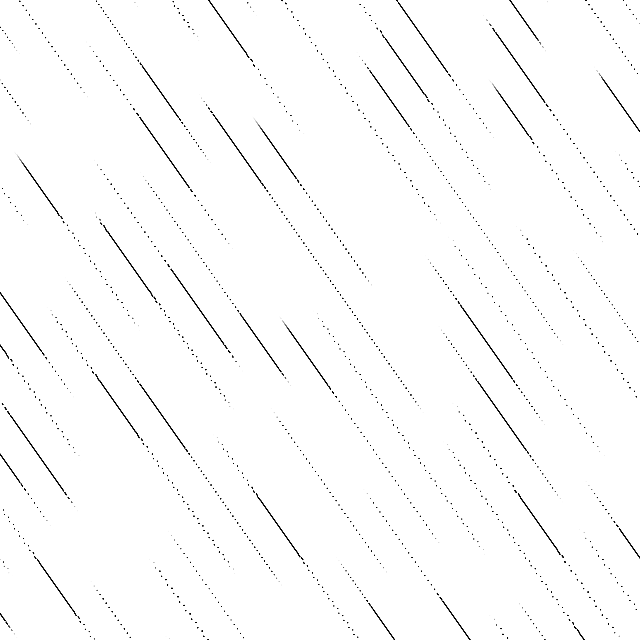
A Shadertoy shader for this texture:

```glsl
// Thin black streaks falling steeply to the right on white paper.
// Evenly spaced lanes are cut into random streaks; each is a row of dots
// that stretch and fuse into a solid stroke around a random core.

const vec3 PAPER = vec3(1.0);
const vec3 INK = vec3(0.01);
const vec2 FALL_DIRECTION = vec2(0.576, -0.8174);
const float LANE_SPACING = 0.0481;
const float STREAK_PERIOD = 0.62;

float hash(vec2 cell, float seed) {
    vec3 q = fract(vec3(cell, seed) * vec3(0.1031, 0.1137, 0.0973));
    q += dot(q, q.yzx + 33.33);
    return fract((q.x + q.y) * q.z);
}

// Distance to a row of capsules along x; fusion 0 gives dots, 1 a line.
float dashRow(vec2 p, float spacing, float radius, float fusion, float zigzag) {
    float index = floor(p.x / spacing);
    float along = abs(p.x - (index + 0.5) * spacing);
    float side = mod(index, 2.0) * 2.0 - 1.0;
    float across = p.y - side * zigzag * (1.0 - fusion);
    float halfLength = 0.5 * spacing * fusion;
    return length(vec2(max(along - halfLength, 0.0), across)) - radius;
}

// Ink coverage of one streak; p.x runs along its cell, p.y across the lane.
float streak(vec2 p, vec2 cell, float pixel) {
    float len = STREAK_PERIOD * mix(0.5, 1.0, hash(cell, 1.0));
    float start = (STREAK_PERIOD - len) * hash(cell, 2.0);
    float x = p.x - start;

    // Faint ends
    float fade = smoothstep(0.0, 0.035, x) * smoothstep(0.0, 0.035, len - x);

    // Solid core, missing from some streaks
    float center = len * mix(0.15, 0.85, hash(cell, 3.0));
    float hasCore = step(hash(cell, 4.0), 0.8);
    float reach = mix(0.07, 0.11, hash(cell, 5.0));
    float fusion = hasCore * (1.0 - smoothstep(0.45 * reach, reach, abs(x - center)));

    // Dot character
    float spacing = mix(0.0062, 0.0092, hash(cell, 6.0));
    float dotRadius = mix(0.00095, 0.0013, hash(cell, 7.0));
    float radius = mix(dotRadius, 0.00105, fusion) * mix(0.75, 1.0, fade);
    float zigzag = 0.0013 * step(0.6, hash(cell, 8.0));
    float offset = 0.003 * (hash(cell, 9.0) - 0.5);

    float d = dashRow(vec2(x, p.y - offset), spacing, radius, fusion, zigzag);
    float softness = 0.25 * pixel;
    return fade * (1.0 - smoothstep(-softness, softness, d));
}

void mainImage(out vec4 fragColor, in vec2 fragCoord) {
    float pixel = 1.0 / iResolution.y;
    vec2 uv = fragCoord * pixel;

    // Axes along and across the fall
    vec2 acrossAxis = vec2(-FALL_DIRECTION.y, FALL_DIRECTION.x);
    float along = dot(uv, FALL_DIRECTION) + 4.0;
    float across = dot(uv, acrossAxis);

    // Lane and streak cell
    float lane = floor(across / LANE_SPACING);
    float laneOffset = across - (lane + 0.5) * LANE_SPACING;
    float shifted = along + STREAK_PERIOD * hash(vec2(lane, 17.0), 10.0);
    float segment = floor(shifted / STREAK_PERIOD);
    vec2 local = vec2(shifted - segment * STREAK_PERIOD, laneOffset);

    float ink = streak(local, vec2(lane, segment) + 5.0, pixel);
    fragColor = vec4(mix(PAPER, INK, ink), 1.0);
}
```
